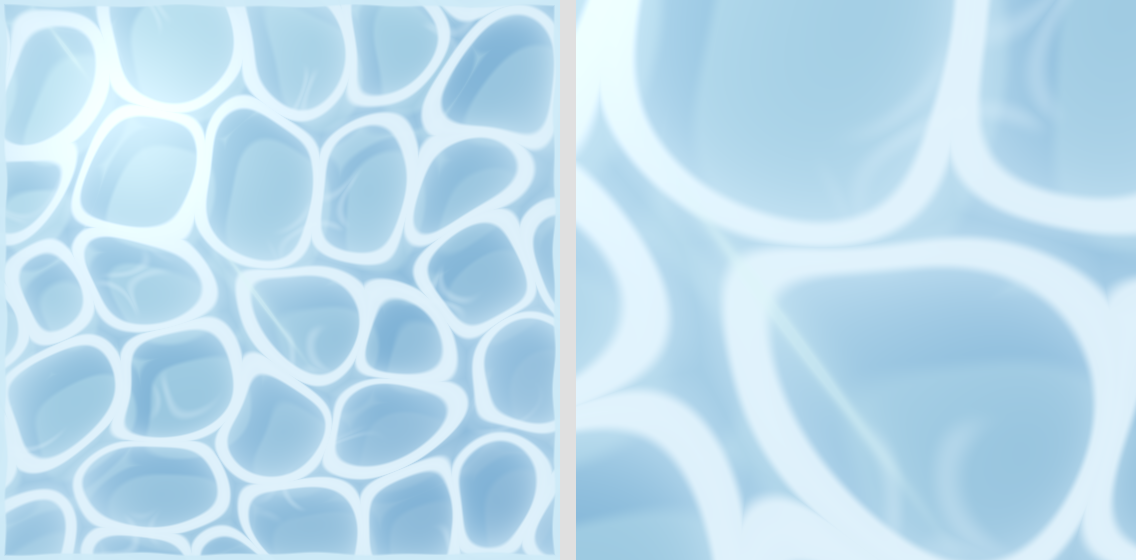
Left, the full canvas; right, a detail of the centre.
A three.js fragment shader for this texture:

```glsl
// Sunlit shallow water: a bright net of caustics above its soft blue shadow.
varying vec2 vUv;

vec2 hash2(vec2 cell) {
  return fract(sin(vec2(dot(cell, vec2(127.1, 311.7)), dot(cell, vec2(269.5, 183.3)))) * 4375.85);
}

// Layered sines, roughly -1 to 1
float ripple(vec2 p) {
  return 0.5 * sin(p.x * 1.7 + 1.3 * sin(p.y * 1.1)) + 0.5 * sin(p.y * 2.1 - p.x * 0.8 + 2.0);
}

// Canvas to cell space: cells grow towards the top, and their walls bend
vec2 bend(vec2 uv) {
  vec2 p = vec2(5.0 * uv.x, 6.0 * uv.y - 1.1 * uv.y * uv.y);
  p += 0.13 * sin(p.yx * vec2(2.3, 1.9) + vec2(0.4, 2.1));
  return p + 0.035 * sin(p.yx * vec2(6.1, 5.3) + vec2(1.7, 0.2));
}

// Rounded cellular distance: positive in cells, zero on walls, negative in junctions
float cellWall(vec2 p) {
  vec2 base = floor(p);
  float nearest = 0.0;
  float total = 0.0;
  for (int y = -2; y <= 2; y++) {
    for (int x = -2; x <= 2; x++) {
      vec2 cell = base + vec2(float(x), float(y));
      vec2 site = cell + 0.12 + 0.76 * hash2(cell);
      float weight = exp(-5.0 * length(p - site));
      nearest = max(nearest, weight);
      total += weight;
    }
  }
  return -0.1 * log(max(total - nearest, 1e-6) / nearest);
}

// Slanted sunbeams, tapered at both ends
float sunbeams(vec2 uv) {
  float light = 0.0;
  for (int i = 0; i < 2; i++) {
    float n = float(i);
    vec2 d = uv - vec2(0.12, 0.91) - n * vec2(0.34, -0.44);
    float along = dot(d, vec2(0.6, -0.8)) / (0.05 + 0.06 * n);
    float across = dot(d, vec2(0.8, 0.6));
    float core = exp(-pow(across / 0.004, 2.0)) + 0.35 * exp(-pow(across / 0.015, 2.0));
    light += core * exp(-along * along);
  }
  return light;
}

void main() {
  vec2 uv = vUv;
  vec3 deepBlue = vec3(0.47, 0.68, 0.83);
  vec3 foam = vec3(0.89, 0.955, 0.99);

  // Water body, deepening to the lower right, with a glow at the upper left
  float depth = clamp(0.5 + 0.55 * (uv.x - uv.y) + 0.1 * ripple(uv * 5.0), 0.0, 1.0);
  vec3 color = mix(vec3(0.67, 0.845, 0.91), vec3(0.53, 0.71, 0.84), depth);
  vec2 toSun = (uv - vec2(0.25, 0.77)) * vec2(1.0, 0.9);
  float sun = exp(-dot(toSun, toSun) / 0.035);
  color = mix(color, vec3(0.86, 0.95, 0.97), 0.65 * sun);

  // Shadow of the net on the floor, shifted down and right
  float shade = abs(cellWall(bend(uv + vec2(-0.036, 0.044))));
  float shadeWidth = 0.055 + 0.02 * ripple(uv * 9.0);
  float shadow = 1.0 - smoothstep(shadeWidth - 0.02, shadeWidth + 0.025, shade);
  float shadowFade = (0.55 + 0.2 * ripple(uv * 7.0 + 3.0)) * (1.0 - 0.8 * sun);
  color = mix(color, deepBlue, shadow * shadowFade);

  // Faint wisps from a finer net
  float wisp = abs(cellWall(bend(uv) * 1.4 + 7.3));
  float wispMask = smoothstep(0.35, 0.85, ripple(uv * 13.0 + 1.0));
  color = mix(color, foam, 0.3 * wispMask * (1.0 - smoothstep(0.0, 0.05, wisp)));

  // Haze beside the walls, thicker in some places
  vec2 p = bend(uv);
  float wall = cellWall(p);
  float hazeWidth = 0.1 + 0.055 * ripple(p * 1.6 + 4.0);
  float haze = exp(-abs(wall) / hazeWidth);
  color = mix(color, vec3(0.83, 0.925, 0.98), 0.72 * haze);

  // Crisp bright walls, leaving small openings at the junctions
  float lineWidth = 0.036 + 0.013 * ripple(p * 2.3);
  float line = 1.0 - smoothstep(lineWidth - 0.012, lineWidth + 0.014, abs(wall));
  color = mix(color, foam + 0.06 * sun, 0.88 * line);

  // Sunbeams and bloom
  color = mix(color, vec3(0.86, 0.96, 0.97), 0.55 * min(sunbeams(uv), 1.0));
  color += 0.05 * sun;

  // Pale painted border with an uneven inner edge
  vec2 inset = min(uv, 1.0 - uv);
  float border = min(inset.x, inset.y) + 0.003 * ripple(uv * 24.0);
  float rim = 0.85 * (1.0 - smoothstep(0.007, 0.014, border)) + 0.4 * exp(-max(border, 0.0) / 0.022);
  color = mix(color, vec3(0.81, 0.92, 0.97), min(rim, 0.95));

  gl_FragColor = vec4(min(color, 1.0), 1.0);
}
```
